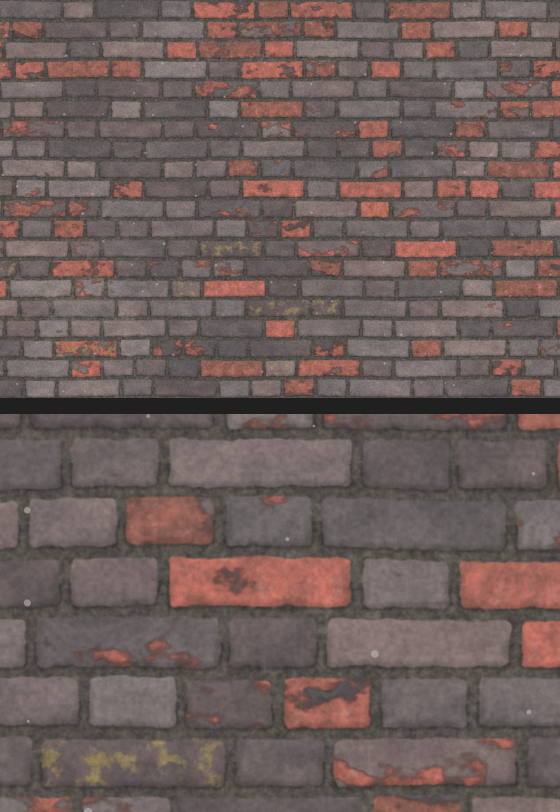
Top, the full canvas; bottom, a detail of the centre.
Give the GLSL for this texture, as a WebGL 2 fragment shader.

```glsl
#version 300 es
precision highp float;

uniform vec2 u_resolution;
out vec4 fragColor;

vec2 hash2(vec2 p) {
  vec3 q = fract(p.xyx * vec3(0.1031, 0.1030, 0.0973));
  q += dot(q, q.yzx + 33.33);
  return fract((q.xx + q.yz) * q.zy);
}

float corner(vec2 cell, vec2 offset) {
  float angle = 6.2832 * hash2(cell).x;
  return dot(vec2(cos(angle), sin(angle)), offset);
}

// Gradient noise, roughly -1 to 1
float noise(vec2 p) {
  vec2 i = floor(p), f = p - i;
  vec2 s = f * f * f * (f * (f * 6.0 - 15.0) + 10.0);
  vec2 e = vec2(1, 0);
  float low = mix(corner(i, f), corner(i + e, f - e), s.x);
  float high = mix(corner(i + e.yx, f - e.yx), corner(i + 1.0, f - 1.0), s.x);
  return 1.4 * mix(low, high, s.y);
}

float fbm(vec2 p) {
  float sum = 0.0, gain = 0.55;
  for (int i = 0; i < 4; i++) {
    sum += gain * noise(p);
    p = mat2(1.6, 1.2, -1.2, 1.6) * p + 17.3;
    gain *= 0.52;
  }
  return sum;
}

float roundedBox(vec2 p, vec2 halfSize, float radius) {
  vec2 q = abs(p) - halfSize + radius;
  return length(max(q, 0.0)) + min(max(q.x, q.y), 0.0) - radius;
}

void main() {
  // One unit is one course; twenty courses fill the height
  vec2 p = gl_FragCoord.xy / u_resolution.y * 20.0;
  float pixel = 20.0 / u_resolution.y;
  vec2 wall = p + vec2(0.0, 0.07 * noise(p * 0.22));

  // Flemish bond: a header takes one third, a stretcher two
  float row = floor(wall.y);
  float shift = mix(0.69, 3.26, mod(row, 2.0)) + 0.02 * (19.0 - row);
  shift += 0.3 * (hash2(vec2(row, 71.0)).x - 0.5);
  float t = (wall.x - shift) / 1.627;
  float first = floor(t), span = 1.0;
  float part = mod(first, 3.0);
  if (part > 0.5) {
    float start = first - step(1.5, part);
    if (hash2(vec2(start + 50.0, row)).y > 0.13) {
      first = start;
      span = 2.0;
    }
  }
  vec2 id = vec2(first + 80.0, row + 9.0);
  vec2 seed = hash2(id), seed2 = hash2(id + 131.0);

  // Uneven brick outline
  vec2 local = vec2((t - first - 0.5 * span) * 1.627, wall.y - row - 0.5);
  local += 0.03 * (seed2 - 0.5);
  vec2 ragged = vec2(fbm(p * 2.6), fbm(p * 2.6 + 40.0));
  vec2 halfSize = vec2(0.8135 * span, 0.5) - 0.085 - 0.025 * seed2.yx;
  float d = roundedBox(local + 0.06 * ragged, halfSize, 0.09);
  float inside = 1.0 - smoothstep(-0.5 * pixel - 0.02, 0.5 * pixel + 0.02, d);

  float grain = noise(p * 8.5) + 0.6 * noise(p * 17.0 + 5.0);
  float mottle = fbm(p * vec2(0.9, 1.5) + seed * 30.0);
  float stain = fbm(p * 0.16 + 3.7);

  // Sooty skin
  float tone = 0.42 + 0.75 * (seed.x - 0.5) + 0.45 * mottle + 0.4 * stain;
  vec3 skin = mix(vec3(0.37, 0.35, 0.355), vec3(0.57, 0.525, 0.515), clamp(tone, 0.0, 1.0));
  skin *= mix(vec3(1.0), vec3(1.05, 0.98, 0.97), seed2.x);

  // Red clay showing where the skin has flaked off
  float flake = seed.y * 1.55 - 1.2 + 0.55 * mottle + 0.12 * ragged.x;
  float exposed = smoothstep(-0.06, 0.06, flake);
  float clayTone = clamp(0.45 + 0.7 * (seed2.y - 0.5) + 0.6 * ragged.y, 0.0, 1.0);
  vec3 clay = mix(vec3(0.53, 0.37, 0.33), vec3(0.76, 0.44, 0.39), clayTone);
  clay = mix(clay, vec3(0.70, 0.55, 0.52), 0.6 * smoothstep(0.15, 0.7, fbm(p * 3.3 + 60.0)));
  vec3 brick = mix(skin, clay, exposed);
  brick *= 1.0 - 0.22 * exp(-250.0 * flake * flake);

  // Lichen on a few bricks low on the wall
  float lichen = step(0.93, seed2.x) * step(row, 7.0) * smoothstep(0.0, 0.4, ragged.x);
  brick = mix(brick, vec3(0.62, 0.55, 0.34), 0.7 * lichen);

  // Grain, dirty rims and light from above
  float rim = smoothstep(-0.15, 0.0, d);
  brick *= 1.0 + 0.08 * grain + 0.10 * ragged.y;
  brick *= 1.0 - 0.16 * rim + 0.16 * rim * smoothstep(-0.3, 0.4, local.y);

  // Gritty mortar, darkest under each brick
  vec3 mortar = vec3(0.335, 0.315, 0.295) * (1.0 + 0.17 * grain + 0.22 * ragged.x);
  mortar *= 1.0 - 0.22 * step(local.y, 0.0) * (1.0 - smoothstep(0.0, 0.09, d));
  mortar += 0.07 * smoothstep(0.2, 0.7, stain + ragged.y);
  vec3 color = mix(mortar, brick, inside);

  // Pale specks
  vec2 cell = floor(p * 2.0);
  vec2 chance = hash2(cell + 211.0);
  vec2 spot = fract(p * 2.0) - 0.25 - 0.5 * hash2(cell + 307.0);
  float radius = 0.05 + 0.1 * chance.y;
  float speck = step(0.93, chance.x) * (1.0 - smoothstep(radius - 2.0 * pixel, radius + pixel, length(spot)));
  color = mix(color, vec3(0.74, 0.72, 0.70), 0.6 * speck);

  fragColor = vec4(clamp(color, 0.0, 1.0), 1.0);
}
```
